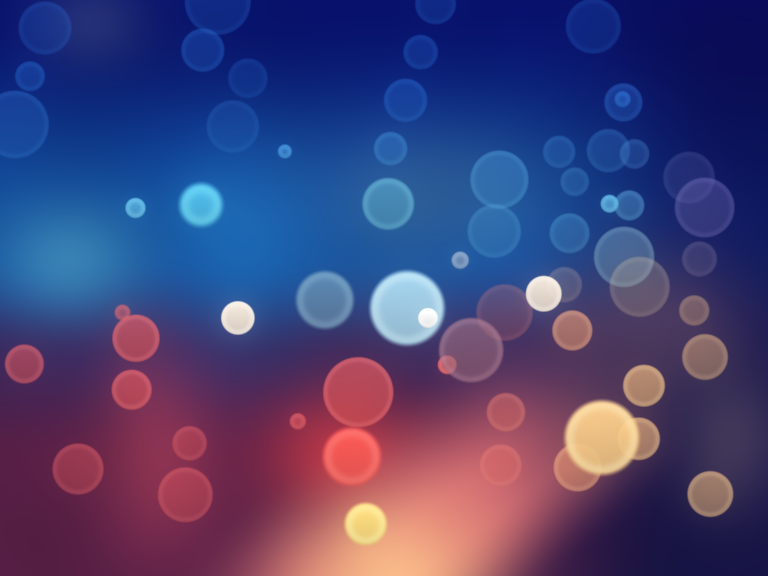
Write a Shadertoy shader that draws this background.

```glsl
const vec3 NAVY  = vec3(0.03, 0.07, 0.42);
const vec3 AZURE = vec3(0.07, 0.31, 0.62);
const vec3 PLUM  = vec3(0.21, 0.15, 0.36);
const vec3 WINE  = vec3(0.34, 0.12, 0.27);
const vec3 CORAL = vec3(0.93, 0.36, 0.37);
const vec3 GOLD  = vec3(1.00, 0.77, 0.50);
const vec3 SKY   = vec3(0.34, 0.68, 0.88);
const vec3 CREAM = vec3(1.00, 0.94, 0.87);

vec2 hash2(vec2 p) {
    vec3 q = fract(p.xyx * vec3(0.1031, 0.103, 0.0973));
    q += dot(q, q.yzx + 33.33);
    return fract((q.xx + q.yz) * q.zy);
}

float gradientNoise(vec2 p) {
    vec2 i = floor(p), f = fract(p);
    vec2 u = f * f * f * (f * (f * 6.0 - 15.0) + 10.0);
    vec2 e = vec2(0.0, 1.0);
    float a = dot(hash2(i) * 2.0 - 1.0, f);
    float b = dot(hash2(i + e.yx) * 2.0 - 1.0, f - e.yx);
    float c = dot(hash2(i + e.xy) * 2.0 - 1.0, f - e.xy);
    float d = dot(hash2(i + e.yy) * 2.0 - 1.0, f - e.yy);
    return mix(mix(a, b, u.x), mix(c, d, u.x), u.y);
}

// Broad gaussian patch of light
vec3 glow(vec3 col, vec2 p, vec2 center, vec2 size, vec3 tint, float alpha) {
    vec2 d = (p - center) / size;
    return mix(col, tint, alpha * exp(-dot(d, d)));
}

// Translucent lens disc with a brighter rim and a warmer lower side
vec3 disc(vec3 col, vec2 p, vec2 center, float radius, float blur, vec3 tint, float alpha) {
    vec2 q = p - center;
    float soft = max(blur, 1.0 / iResolution.y);
    float d = length(q) - radius;
    float body = 1.0 - smoothstep(-soft, soft, d);
    float rimWidth = soft + 0.0025;
    float rim = exp(-pow((d + rimWidth) / rimWidth, 2.0)) * body;
    vec3 shade = tint * (0.96 + 0.08 * q.y / radius);
    col = glow(col, p, center, vec2(radius * 1.35), tint, alpha * 0.12);
    col = mix(col, shade, body * alpha);
    return col + rim * tint * (1.0 - col) * alpha * 0.4;
}

// Light colour for a place in the scene
vec3 lightTint(vec2 c) {
    vec3 warm = mix(CORAL, GOLD, smoothstep(0.75, 1.15, c.x));
    vec3 cool = mix(SKY, vec3(0.13, 0.37, 0.78), smoothstep(0.62, 0.85, c.y));
    cool = mix(cool, vec3(0.42, 0.38, 0.66), smoothstep(1.05, 1.25, c.x));
    return mix(warm, cool, smoothstep(0.45, 0.60, c.y));
}

// Discs spread evenly over a box by a low-discrepancy sequence
vec3 scatter(vec3 col, vec2 p, vec2 low, vec2 high, int count, float seed,
             vec2 radii, float alpha) {
    for (int i = 0; i < count; i++) {
        float n = float(i) + seed;
        vec2 center = mix(low, high, fract(n * vec2(0.7549, 0.5698)));
        vec2 rnd = hash2(vec2(n * 7.0, seed + 3.0));
        float radius = mix(radii.x, radii.y, rnd.x);
        float strength = alpha * mix(0.6, 1.25, rnd.y);
        col = disc(col, p, center, radius, 0.002, lightTint(center), strength);
    }
    return col;
}

vec3 backdrop(vec2 p) {
    // Night sky sinking into wine red
    vec3 col = mix(WINE, PLUM, smoothstep(0.20, 0.41, p.y));
    col = mix(col, AZURE, smoothstep(0.38, 0.56, p.y));
    col = mix(col, NAVY, smoothstep(0.60, 0.98, p.y));
    vec3 dusk = mix(vec3(0.04, 0.07, 0.27), vec3(0.04, 0.04, 0.34), p.y);
    col = mix(col, dusk, 0.85 * smoothstep(0.82, 1.25, p.x + 0.1 * (0.5 - p.y)));

    // Distant blurred lights
    col = glow(col, p, vec2(0.12, 0.55), vec2(0.13, 0.10), vec3(0.28, 0.60, 0.76), 0.7);
    col = glow(col, p, vec2(0.42, 0.58), vec2(0.12, 0.16), vec3(0.12, 0.45, 0.74), 0.6);
    col = glow(col, p, vec2(0.74, 0.66), vec2(0.20, 0.12), vec3(0.27, 0.43, 0.60), 0.5);
    col = glow(col, p, vec2(0.16, 0.96), vec2(0.10, 0.08), vec3(0.25, 0.30, 0.50), 0.5);
    col = glow(col, p, vec2(1.13, 0.43), vec2(0.18, 0.13), vec3(0.45, 0.32, 0.43), 0.6);
    col = glow(col, p, vec2(1.27, 0.24), vec2(0.10, 0.12), vec3(0.35, 0.30, 0.38), 0.6);
    col = glow(col, p, vec2(0.27, 0.21), vec2(0.10, 0.17), vec3(0.68, 0.25, 0.35), 0.6);
    col = glow(col, p, vec2(0.59, 0.21), vec2(0.13, 0.11), vec3(0.85, 0.23, 0.28), 0.7);

    // Diagonal warm beam
    vec2 q = p - vec2(0.67, 0.0);
    float along = dot(q, vec2(0.8, 0.6));
    float across = dot(q, vec2(-0.6, 0.8));
    float band = smoothstep(-0.18, -0.02, across) * (1.0 - smoothstep(0.03, 0.25, across));
    band *= smoothstep(-0.40, -0.08, along) * (1.0 - smoothstep(0.10, 0.62, along));
    col = mix(col, vec3(0.88, 0.46, 0.46), band * 0.95);
    col = glow(col, p, vec2(0.68, -0.01), vec2(0.16, 0.13), vec3(1.0, 0.78, 0.55), 0.85);
    return col * (1.0 + 0.12 * gradientNoise(p * 4.0));
}

void mainImage(out vec4 fragColor, in vec2 fragCoord) {
    vec2 p = fragCoord / iResolution.y;
    vec3 col = backdrop(p);

    // Scattered lights by region
    col = scatter(col, p, vec2(0.0, 0.70), vec2(1.33, 1.0), 14, 2.0, vec2(0.025, 0.062), 0.32);
    col = scatter(col, p, vec2(0.84, 0.42), vec2(1.30, 0.74), 15, 5.0, vec2(0.022, 0.055), 0.33);
    col = scatter(col, p, vec2(0.02, 0.10), vec2(0.40, 0.42), 6, 9.0, vec2(0.030, 0.048), 0.55);
    col = scatter(col, p, vec2(0.86, 0.10), vec2(1.33, 0.43), 8, 4.0, vec2(0.032, 0.046), 0.48);
    col = scatter(col, p, vec2(0.10, 0.20), vec2(1.25, 0.85), 8, 17.0, vec2(0.010, 0.018), 0.75);

    // Leading lights
    col = disc(col, p, vec2(0.818, 0.392), 0.056, 0.003, vec3(0.62, 0.42, 0.50), 0.60);
    col = disc(col, p, vec2(0.564, 0.479), 0.050, 0.005, vec3(0.44, 0.60, 0.72), 0.70);
    col = disc(col, p, vec2(0.674, 0.646), 0.045, 0.003, vec3(0.34, 0.64, 0.78), 0.65);
    col = disc(col, p, vec2(0.349, 0.644), 0.037, 0.007, vec3(0.33, 0.77, 0.94), 0.90);
    col = disc(col, p, vec2(0.611, 0.207), 0.050, 0.006, vec3(1.0, 0.36, 0.34), 0.90);
    col = disc(col, p, vec2(0.622, 0.319), 0.061, 0.002, CORAL, 0.62);
    col = disc(col, p, vec2(0.635, 0.090), 0.036, 0.005, vec3(1.0, 0.88, 0.50), 0.95);
    col = disc(col, p, vec2(1.045, 0.240), 0.064, 0.006, vec3(1.0, 0.82, 0.55), 0.92);
    col = disc(col, p, vec2(0.707, 0.465), 0.064, 0.006, vec3(0.67, 0.85, 0.94), 0.93);
    col = disc(col, p, vec2(0.743, 0.448), 0.017, 0.001, vec3(1.0), 0.97);
    col = disc(col, p, vec2(0.413, 0.448), 0.029, 0.002, CREAM, 0.92);
    col = disc(col, p, vec2(0.944, 0.490), 0.031, 0.002, CREAM, 0.90);

    fragColor = vec4(clamp(col, 0.0, 1.0), 1.0);
}
```
